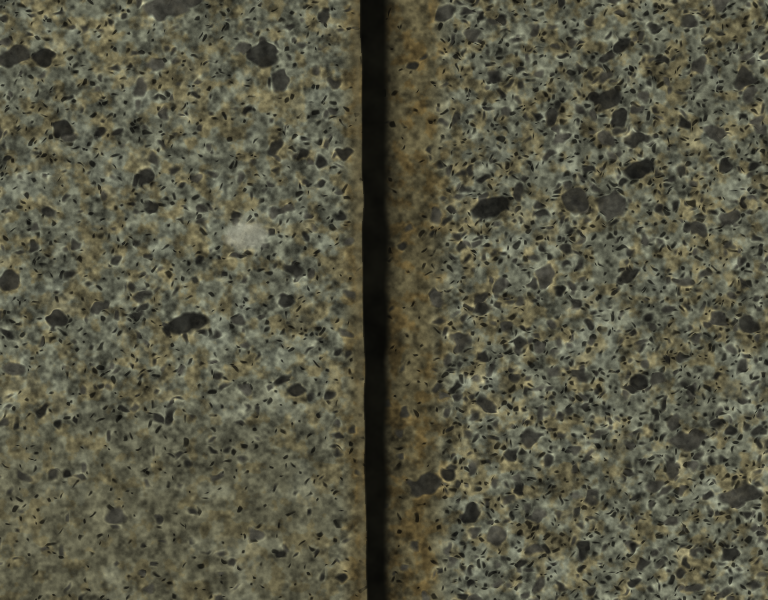
Give the GLSL for this texture, as a Shadertoy shader.

```glsl
// Weathered concrete full of dark pebbles, split by a deep vertical groove.

float hash(vec2 p) {
    vec3 q = fract(p.xyx * vec3(0.1031, 0.103, 0.0973));
    q += dot(q, q.yzx + 33.33);
    return fract((q.x + q.y) * q.z);
}

float noise(vec2 p) {
    vec2 i = floor(p), f = fract(p);
    f = f * f * (3.0 - 2.0 * f);
    return mix(mix(hash(i), hash(i + vec2(1, 0)), f.x),
               mix(hash(i + vec2(0, 1)), hash(i + 1.0), f.x), f.y);
}

float fbm(vec2 p) {
    float sum = 0.0, amp = 0.5;
    for (int i = 0; i < 4; i++) {
        sum += amp * noise(p);
        p = mat2(1.6, 1.2, -1.2, 1.6) * p + 17.3;
        amp *= 0.5;
    }
    return sum / 0.9375;
}

// Worn band on both sides of the groove
float marginAt(float x) {
    return smoothstep(0.56, 0.60, x) * smoothstep(0.765, 0.705, x);
}

// Trowelled area low on the left
float smoothAt(vec2 p) {
    return smoothstep(0.45, 0.12, p.y) * smoothstep(0.66, 0.50, p.x);
}

float densityAt(vec2 p) {
    float side = mix(0.38, 0.66, smoothstep(0.68, 0.76, p.x));
    return side * (1.0 - 0.7 * marginAt(p.x)) * (1.0 - 0.5 * smoothAt(p));
}

// Distance to a tilted, slightly angular pebble
float pebble(vec2 p, float radius, float angle, float squash) {
    float c = cos(angle), s = sin(angle);
    p = mat2(c, -s, s, c) * p;
    p.y /= squash;
    float facets = max(abs(p.x + 0.3 * p.y), abs(p.y - 0.25 * p.x));
    return (mix(length(p), facets, 0.4) - radius) * squash;
}

// Scattered pebbles: x = distance, y = random shade
vec2 scatter(vec2 p, float scale, float amount, float seed) {
    vec2 cell = floor(p * scale), nearest = vec2(1.0, 0.0);
    for (int y = -1; y <= 1; y++)
    for (int x = -1; x <= 1; x++) {
        vec2 id = cell + vec2(x, y), key = id + seed;
        vec2 center = (id + vec2(hash(key), hash(key + 41.3))) / scale;
        if (hash(key + 5.7) > amount * densityAt(center)) continue;
        float size = hash(key + 83.1);
        float d = pebble(p - center, mix(0.16, 0.42, size * size) / scale,
                         2.2 * hash(key + 19.9) - 0.6, mix(0.45, 0.95, hash(key + 67.5)));
        if (d < nearest.x) nearest = vec2(d, hash(key + 29.4));
    }
    return nearest;
}

// Lay pebbles into the surface with a thin pale rim and a mottled face
vec3 setStone(vec3 base, vec2 stone, float grain) {
    vec3 face = mix(vec3(0.10, 0.10, 0.09), vec3(0.27, 0.265, 0.235), stone.y);
    face *= 0.5 + grain;
    base *= 1.0 + 0.12 * exp(-pow((stone.x - 0.003) / 0.002, 2.0));
    return mix(base, face, 0.88 * smoothstep(0.0025, -0.0025, stone.x));
}

void mainImage(out vec4 fragColor, in vec2 fragCoord) {
    vec2 p = fragCoord / iResolution.y;
    p.x *= 1.28 * iResolution.y / iResolution.x;
    float broad = fbm(p * 6.0), medium = fbm(p * 30.0 + 9.0);
    float fine = fbm(p * 75.0 + 31.0), grain = noise(p * 165.0);
    vec2 warped = p + 0.011 * (vec2(noise(p * 75.0), noise(p * 75.0 + 50.0)) - 0.5);
    float margin = marginAt(p.x), smoothPatch = smoothAt(p);

    // Mottled olive cement, browner beside the groove
    float roughness = mix(1.0, 0.7, max(margin, smoothPatch));
    float tone = 0.365 + 0.07 * (broad - 0.5) + 0.12 * (medium - 0.5);
    tone += roughness * (0.42 * (fine - 0.5) + 0.17 * (grain - 0.5));
    tone -= 0.025 * smoothPatch + 0.045 * margin;
    float warmth = smoothstep(0.42, 0.68, fbm(p * 50.0 + 70.0));
    vec3 col = tone * mix(vec3(1.0, 1.02, 0.86), vec3(1.04, 0.98, 0.72), max(warmth, 0.5 * smoothPatch));
    col *= mix(vec3(1.0), vec3(1.03, 0.94, 0.80), margin);
    col += vec3(0.07, 0.075, 0.07) * smoothstep(0.56, 0.74, fbm(p * 22.0 + 3.0)) * (1.0 - margin);

    // Pits and three sizes of pebbles
    vec2 pits = scatter(warped, 85.0, 0.75, 11.0);
    col *= 1.0 - 0.65 * smoothstep(0.0018, -0.0015, pits.x);
    col = setStone(col, scatter(warped, 48.0, 0.65, 130.0), fine);
    col = setStone(col, scatter(warped, 25.0, 0.75, 270.0), fine);

    // Pale chip on the left
    float chip = length((warped - vec2(0.412, 0.61)) * vec2(1.0, 1.1));
    chip += 0.03 * (medium - 0.5);
    col = mix(col, vec3(0.58, 0.58, 0.51) * (0.65 + 0.7 * fine), 0.85 * smoothstep(0.042, 0.022, chip));

    // Largest stones: center, radius, shade
    vec4 large[12] = vec4[12](
        vec4(0.278, 0.987, 0.036, 0.75), vec4(0.025, 0.908, 0.030, 0.4),
        vec4(0.438, 0.908, 0.023, 0.2), vec4(1.010, 0.837, 0.028, 0.2),
        vec4(1.067, 0.719, 0.026, 0.0), vec4(0.958, 0.667, 0.023, 0.5),
        vec4(1.020, 0.658, 0.023, 0.6), vec4(0.817, 0.653, 0.031, 0.1),
        vec4(0.312, 0.461, 0.032, 0.1), vec4(1.147, 0.267, 0.030, 0.75),
        vec4(1.233, 0.175, 0.033, 0.7), vec4(0.708, 0.192, 0.028, 0.4));
    for (int i = 0; i < 12; i++) {
        vec4 s = large[i];
        float squash = mix(0.48, 0.9, smoothstep(0.030, 0.022, s.z));
        if (s.w < 0.15) squash = 0.5;
        float d = pebble(warped - s.xy, s.z, 0.25, squash);
        col = setStone(col, vec2(d, s.w), fine);
    }

    // Lit left lip, dark groove and softly shaded right wall
    float wobble = noise(vec2(p.y * 18.0, 4.0)) - 0.5;
    float leftEdge = 0.611 - 0.010 * p.y + 0.004 * wobble;
    float rightEdge = 0.645 + 0.007 * (noise(vec2(p.y * 23.0, 12.0)) - 0.5);
    float lip = exp(-pow((p.x - leftEdge + 0.007) / 0.006, 2.0));
    col = mix(col, vec3(0.37, 0.345, 0.255) * (0.7 + 0.6 * fine), 0.6 * lip);
    float shade = smoothstep(0.040, 0.0, p.x - rightEdge) * step(leftEdge, p.x);
    col *= 1.0 - 0.42 * shade * mix(0.6, 1.0, p.y);
    float groove = smoothstep(-0.002, 0.003, p.x - leftEdge) * smoothstep(0.009, -0.007, p.x - rightEdge);
    vec3 depth = vec3(0.052, 0.051, 0.037) * (0.4 + 1.2 * medium);
    col = mix(col, depth, 0.98 * groove);

    fragColor = vec4(clamp(col, 0.0, 1.0), 1.0);
}
```
